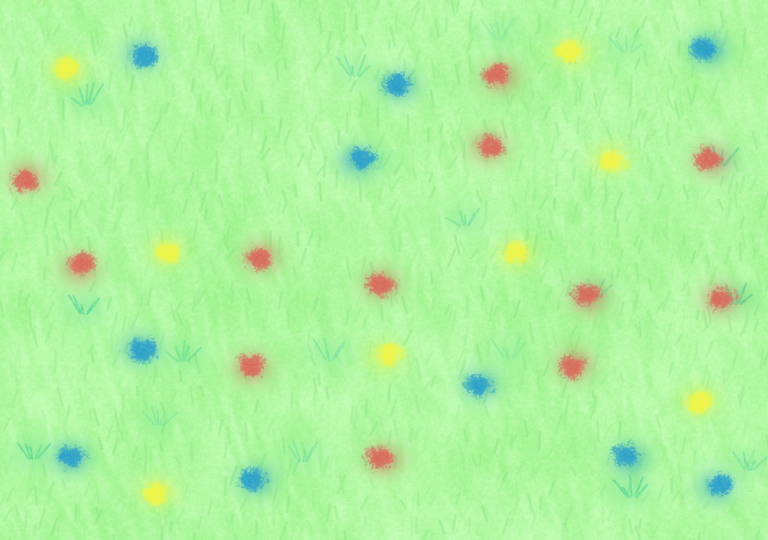
This texture is drawn by a Shadertoy shader. Its source:

```glsl
#define DOT_CELL 0.2
#define DOT_SIZE vec2(0.030, 0.026)
#define TUFT_CELL 0.25
#define STROKE_CELL vec2(0.030, 0.045)
#define GRAIN_SCALE 330.0
#define GRASS_DARK vec3(0.60, 0.95, 0.53)
#define GRASS_LIGHT vec3(0.785, 0.995, 0.735)
#define STROKE_GREEN vec3(0.50, 0.87, 0.48)
#define TEAL vec3(0.24, 0.80, 0.58)
#define BLUE vec3(0.16, 0.62, 0.80)
#define RED vec3(0.86, 0.40, 0.36)
#define YELLOW vec3(0.95, 0.96, 0.27)

vec2 hash2(vec2 p) {
    vec3 a = fract(p.xyx * vec3(0.1031, 0.1030, 0.0973));
    a += dot(a, a.yzx + 33.33);
    return fract((a.xx + a.yz) * a.zy);
}

float noise(vec2 p) {
    vec2 i = floor(p), f = fract(p);
    f = f * f * (3.0 - 2.0 * f);
    vec2 e = vec2(1.0, 0.0);
    return mix(mix(hash2(i).x, hash2(i + e).x, f.x),
               mix(hash2(i + e.yx).x, hash2(i + e.xx).x, f.x), f.y);
}

float segmentDistance(vec2 p, vec2 a, vec2 b) {
    vec2 d = b - a;
    return length(p - a - d * clamp(dot(p - a, d) / dot(d, d), 0.0, 1.0));
}

// Short leaning pencil strokes, one per cell
float grassStrokes(vec2 p, float seed) {
    float ink = 0.0;
    vec2 home = floor(p / STROKE_CELL);
    for (int y = -1; y <= 1; y++)
    for (int x = -1; x <= 1; x++) {
        vec2 cell = home + vec2(x, y);
        vec2 h = hash2(cell + seed), k = hash2(cell + seed + 71.0);
        vec2 root = (cell + h) * STROKE_CELL;
        vec2 tip = root + vec2((k.x - 0.4) * 0.022, 0.014 + 0.022 * h.x);
        float d = segmentDistance(p, root, tip);
        ink = max(ink, smoothstep(0.0042, 0.0005, d) * k.y * k.y);
    }
    return ink;
}

// Faint teal smudges with a fan of blades: x = smudge, y = blades
vec2 tufts(vec2 p) {
    vec2 cover = vec2(0.0);
    vec2 home = floor(p / TUFT_CELL);
    for (int y = -1; y <= 1; y++)
    for (int x = -1; x <= 1; x++) {
        vec2 cell = home + vec2(x, y);
        vec2 h = hash2(cell + 205.0), k = hash2(cell + 311.0);
        if (k.x > 0.85) continue;
        vec2 q = p - (cell + 0.15 + 0.7 * h) * TUFT_CELL;
        vec2 s = (q - vec2(0.0, 0.012)) / vec2(0.040, 0.030);
        cover.x += exp(-dot(s, s)) * (0.4 + 0.6 * k.y);
        for (int i = 0; i < 5; i++) {
            vec2 r = hash2(cell * 7.0 + float(i) * 13.0 + 400.0);
            float lean = (float(i) - 2.0) * 0.011 + (r.x - 0.5) * 0.008;
            vec2 root = vec2(lean * 0.4, 0.004 * r.y);
            vec2 tip = root + vec2(lean, 0.014 + 0.024 * r.y);
            float d = segmentDistance(q, root, tip);
            cover.y = max(cover.y, smoothstep(0.0034, 0.0004, d) * (0.3 + 0.7 * k.y));
        }
    }
    return cover;
}

// Rubbed pastel dots with a grainy rim and a soft halo
vec3 addDots(vec3 color, vec2 p, float grain) {
    vec2 home = floor(p / DOT_CELL);
    for (int y = -1; y <= 1; y++)
    for (int x = -1; x <= 1; x++) {
        vec2 cell = home + vec2(x, y);
        vec2 h = hash2(cell + 17.0), k = hash2(cell + 53.0);
        if (k.x > 0.88) continue;
        vec2 q = p - (cell + 0.2 + 0.6 * h) * DOT_CELL;
        float kind = mod(cell.x + 2.0 * cell.y + step(0.65, k.y), 3.0);
        vec3 pigment = kind < 0.5 ? BLUE : kind < 1.5 ? RED : YELLOW;
        float wobble = noise(q * 65.0 + cell * 9.0) - 0.5;
        float d = length(q / DOT_SIZE) + 0.35 * wobble;
        vec2 drag = (k.yx - 0.5) * vec2(0.018, 0.014);
        float halo = length((q - drag) / DOT_SIZE);
        float core = smoothstep(1.18, 0.42, d + (grain - 0.5) * 0.65);
        float cover = max(core * (0.80 + 0.25 * grain),
                          exp(-halo * halo * 0.85) * (0.3 + 0.4 * grain));
        color = mix(color, pigment, min(cover, 0.97));
    }
    return color;
}

void mainImage(out vec4 fragColor, in vec2 fragCoord) {
    vec2 p = fragCoord / iResolution.y;
    float grain = 0.6 * noise(p * GRAIN_SCALE) + 0.4 * noise(p * GRAIN_SCALE * 0.5 + 40.0);

    // Mottled meadow with upright streaks
    vec2 sheared = p + vec2(0.25 * p.y + 0.03 * noise(p * 9.0), 0.0);
    float streak = noise(sheared * vec2(75.0, 20.0));
    float cloud = noise(p * 7.0 + 5.0) * 0.6 + noise(p * 19.0) * 0.4;
    float tone = 0.53 + 0.40 * (streak - 0.5) + 0.42 * (cloud - 0.5) + 0.50 * (grain - 0.5);
    vec3 color = mix(GRASS_DARK, GRASS_LIGHT, clamp(tone, 0.0, 1.0));

    // Pencil strokes and tufts
    float ink = max(grassStrokes(p, 3.0), grassStrokes(p + 0.017, 129.0));
    color = mix(color, STROKE_GREEN, ink * (0.22 + 0.36 * grain));
    vec2 tuft = tufts(p);
    color = mix(color, TEAL, min(tuft.x, 1.0) * (0.10 + 0.22 * grain));
    color = mix(color, TEAL, tuft.y * (0.25 + 0.55 * grain));

    fragColor = vec4(addDots(color, p, grain), 1.0);
}
```
